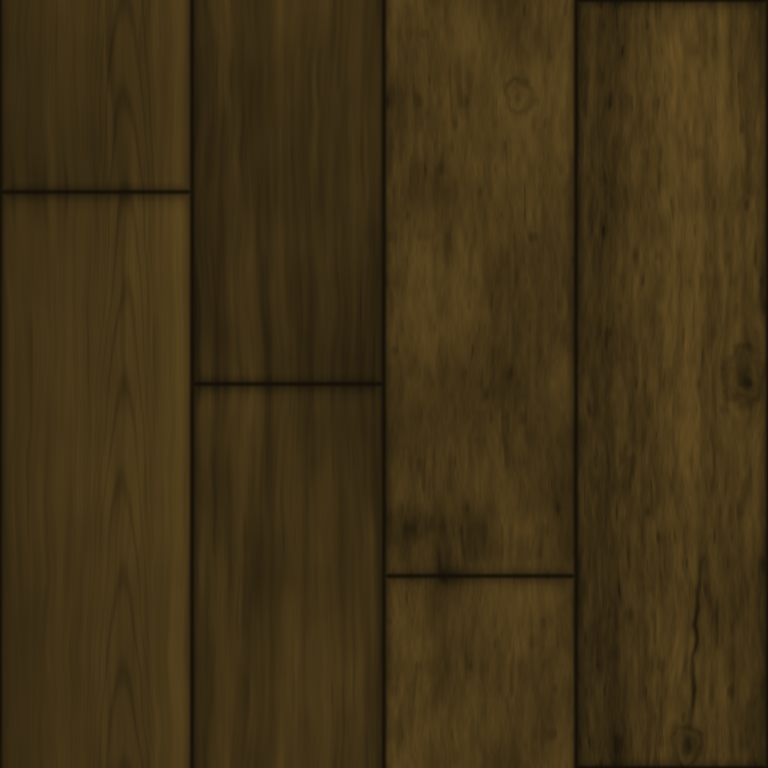
Write a WebGL 2 fragment shader that draws this texture.

```glsl
#version 300 es
precision highp float;
// Dark brown floor of four vertical planks, each one canvas long, with end
// joints stepping down a quarter per column. Grain is stretched noise that
// bends around knots; every plank has its own tone, stripes and blotches.

uniform vec2 u_resolution;
out vec4 fragColor;

const float COLUMNS = 4.0;
const vec3 WOOD = vec3(0.262, 0.202, 0.092);
const vec3 GAP = vec3(0.075, 0.056, 0.028);

// Per plank: mean tone, slope across, bright centre, blotch contrast
const vec4 TONE[4] = vec4[4](
    vec4(0.98, 0.30, 0.00, 0.10), vec4(0.90, 0.02, 0.00, 0.16),
    vec4(1.06, 0.05, 0.00, 0.42), vec4(1.05, 0.16, 0.24, 0.24));
// Per plank: stripe contrast, fibre contrast, fibre rate along, arch contrast
const vec4 GRAIN[4] = vec4[4](
    vec4(0.14, 0.13, 5.0, 0.17), vec4(0.36, 0.14, 10.0, 0.00),
    vec4(0.14, 0.22, 34.0, 0.00), vec4(0.34, 0.30, 30.0, 0.00));
// Knots: column, place across, place along, radius
const vec4 KNOTS[3] = vec4[3](
    vec4(2.0, 0.70, 0.624, 0.013), vec4(3.0, 0.88, 0.512, 0.020),
    vec4(3.0, 0.58, 0.030, 0.014));

float hash(vec3 p) {
    p = fract(p * vec3(0.1031, 0.1030, 0.0973));
    p += dot(p, p.yzx + 33.33);
    return fract((p.x + p.y) * p.z);
}

// Value noise that repeats along y after a whole number of cells
float noise(vec2 p, float period, float seed) {
    vec2 i = floor(p), f = fract(p);
    f = f * f * (3.0 - 2.0 * f);
    float y0 = mod(i.y, period), y1 = mod(i.y + 1.0, period);
    float low = mix(hash(vec3(i.x, y0, seed)), hash(vec3(i.x + 1.0, y0, seed)), f.x);
    float high = mix(hash(vec3(i.x, y1, seed)), hash(vec3(i.x + 1.0, y1, seed)), f.x);
    return mix(low, high, f.y);
}

// Layered noise, centred on zero; q spans one plank, rate is cells per plank
float layers(vec2 q, vec2 rate, float seed) {
    float sum = 0.0, weight = 0.5;
    for (int k = 0; k < 3; k++) {
        sum += weight * (noise(q * rate, rate.y, seed + float(k) * 7.0) - 0.5);
        rate *= 2.0;
        weight *= 0.6;
    }
    return sum * 1.6;
}

float bell(float x) { return exp(-x * x); }

// Nested pointed arches running down the plank
float arches(vec2 q, float centre, float seed) {
    float du = q.x - centre + 0.06 * layers(q, vec2(2.0, 4.0), seed);
    float h = (q.y + 17.0 * du * du) * 8.0;
    float ring = pow(0.5 + 0.5 * cos(6.28318 * h), 4.0);
    return ring * bell(du / 0.13);
}

// Bends the grain (x) and returns the shade of one knot (y)
vec2 knot(vec2 q, vec4 spot, float seed) {
    vec2 d = (q - spot.yz) * vec2(0.25, 0.6) / spot.w;
    float r = length(d) + 0.7 * layers(q, vec2(14.0, 50.0), seed);
    float bend = -d.x * exp(-0.25 * dot(d, d)) * spot.w * 2.6;
    float shade = 0.38 * bell(r / 0.55) + 0.24 * bell((r - 1.1) / 0.3);
    return vec2(bend, shade);
}

// Brightness of the wood at q inside a plank
float woodTone(vec2 q, int plank) {
    float seed = float(plank) * 31.0 + 5.0;
    vec4 tone = TONE[plank], grain = GRAIN[plank];
    vec2 flow = q;
    float shade = 0.0;
    for (int k = 0; k < 3; k++) {
        if (int(KNOTS[k].x) != plank) continue;
        vec2 effect = knot(q, KNOTS[k], seed);
        flow.x += effect.x;
        shade += effect.y;
    }
    flow.x += 0.05 * layers(q, vec2(2.0, 5.0), seed + 1.0);

    float light = tone.x + tone.y * (q.x - 0.5) + tone.z * (bell((q.x - 0.5) / 0.2) - 0.35);
    light *= mix(0.89, 1.03, smoothstep(0.0, 0.6, q.y) * smoothstep(1.0, 0.97, q.y) + 0.1);
    light += tone.w * layers(q, vec2(3.0, 8.0), seed + 2.0);
    light += grain.x * layers(flow, vec2(13.0, 2.0), seed + 3.0);
    light += grain.y * layers(flow, vec2(38.0, grain.z), seed + 4.0);
    light -= grain.w * arches(q, 0.64, seed + 5.0);

    // Short dark pores along the fibres
    float pore = noise(flow * vec2(34.0, grain.z), grain.z, seed + 6.0);
    light -= grain.y * 0.7 * smoothstep(0.78, 1.0, pore);
    return light - shade;
}

// Smoky stain on the third plank and a thin split on the fourth
float wear(vec2 q, int plank) {
    float rough = layers(q, vec2(8.0, 24.0), 91.0);
    float stain = bell((q.x - 0.19) / 0.2) * bell((q.y - 0.066) / 0.022) * (0.26 + 0.5 * rough);
    float path = mix(0.58, 0.66, q.y / 0.3) + 0.03 * rough;
    float split = bell((q.x - path) / 0.013) * smoothstep(0.03, 0.1, q.y) * smoothstep(0.31, 0.2, q.y);
    return plank == 2 ? max(stain, 0.0) : plank == 3 ? 0.5 * split : 0.0;
}

void main() {
    vec2 p = gl_FragCoord.xy / u_resolution;
    float column = floor(p.x * COLUMNS);
    int plank = int(column);
    vec2 q = vec2(fract(p.x * COLUMNS), fract(p.y + (column + 1.0) / COLUMNS));

    vec3 colour = WOOD * max(woodTone(q, plank) - wear(q, plank), 0.3);

    // Bevelled joints: a dark core with a soft shadow beside it
    vec2 edge = min(q, 1.0 - q) * vec2(1.0 / COLUMNS, 1.0);
    float gap = min(edge.x, edge.y);
    colour *= mix(0.78, 1.0, smoothstep(0.0, 0.016, gap));
    colour = mix(GAP, colour, smoothstep(-0.001, 0.0055, gap));
    fragColor = vec4(colour, 1.0);
}
```
